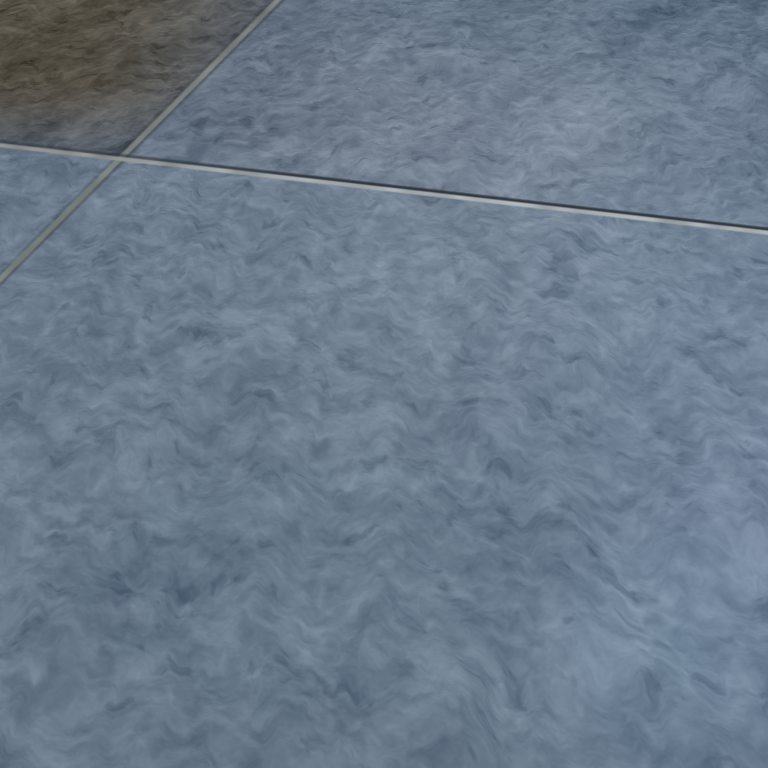
Give the GLSL for this texture, as a WebGL 2 fragment shader.

```glsl
#version 300 es
precision highp float;
// Blue-grey stone floor tiles in perspective, with two pale grout joints crossing at the upper left.
uniform vec2 u_resolution;
out vec4 fragColor;

const vec3 SLATE = vec3(0.430, 0.492, 0.558);
const vec3 BROWN = vec3(0.335, 0.315, 0.275);
const vec3 SHADOW = vec3(0.17, 0.19, 0.21);
const vec3 GROUT = vec3(0.66, 0.68, 0.69);
const vec3 DULL_GROUT = vec3(0.49, 0.50, 0.49);

float hash(vec2 p) {
  vec3 q = fract(vec3(p.xyx) * 0.1031);
  q += dot(q, q.yzx + 33.33);
  return fract((q.x + q.y) * q.z);
}

float noise(vec2 p) {
  vec2 cell = floor(p), f = fract(p);
  f = f * f * (3.0 - 2.0 * f);
  return mix(mix(hash(cell), hash(cell + vec2(1, 0)), f.x),
             mix(hash(cell + vec2(0, 1)), hash(cell + 1.0), f.x), f.y);
}

// Layered noise centred on zero
float fbm(vec2 p) {
  float sum = 0.0, amp = 0.5;
  for (int i = 0; i < 4; i++) {
    sum += amp * (noise(p) - 0.5);
    p = mat2(0.96, 0.28, -0.28, 0.96) * p * 2.03 + 17.3;
    amp *= 0.55;
  }
  return sum;
}

vec2 rotate(vec2 p, float angle) {
  float c = cos(angle), s = sin(angle);
  return vec2(c * p.x + s * p.y, c * p.y - s * p.x);
}

// Signed distance to the line through a and b, positive on its left side
float lineDistance(vec2 p, vec2 a, vec2 b) {
  vec2 dir = normalize(b - a);
  return dir.x * (p.y - a.y) - dir.y * (p.x - a.x);
}

float band(float d, float halfWidth, float blur) {
  return 1.0 - smoothstep(halfWidth - blur, halfWidth + blur, abs(d));
}

float glow(vec2 p, vec2 centre, vec2 radius) {
  vec2 q = (p - centre) / radius;
  return exp(-dot(q, q));
}

// Stone relief: broad clouds, wisps, mottling and short streaks
float stone(vec2 uv, float backTile) {
  float depth = 1.8 - uv.y;
  vec2 ground = vec2((uv.x - 0.5) / depth, 1.0 / depth) + backTile * 7.0;
  vec2 warp = vec2(fbm(ground * 19.0), fbm(ground * 19.0 + 41.0)) * 0.035;
  vec2 tilted = rotate(ground + warp, mix(-0.12, 0.10, backTile));
  float clouds = fbm(rotate(ground, 0.4) * vec2(5.0, 12.0));
  float wisps = fbm(rotate(ground + warp, 0.55) * vec2(7.0, 38.0) + 9.0);
  float mottle = fbm(tilted * vec2(32.0, 66.0));
  float streaks = fbm(tilted * vec2(68.0, 175.0) + 23.0);
  float pits = smoothstep(0.12, 0.32, fbm(tilted * vec2(40.0, 95.0) + 71.0));
  return 0.075 * clouds + mix(0.035, 0.10, backTile) * wisps
       + 0.10 * mottle + 0.15 * streaks - 0.06 * pits;
}

// Soft light across the floor
vec3 floorColor(vec2 uv, float backTile, float leftTile) {
  vec3 col = SLATE;
  col += 0.022 * glow(uv, vec2(0.42, 0.62), vec2(0.45, 0.16));
  col += vec3(0.012, 0.016, 0.034) * glow(uv, vec2(1.0, 0.35), vec2(0.28, 0.45));
  col += vec3(0.010, 0.022, 0.022) * glow(uv, vec2(0.88, 0.14), vec2(0.18, 0.16));
  col -= vec3(0.034, 0.030, 0.028) * glow(uv, vec2(0.42, 0.24), vec2(0.38, 0.20));
  col -= 0.045 * glow(uv, vec2(0.25, -0.04), vec2(0.55, 0.12));
  col -= 0.035 * glow(uv, vec2(0.05, 0.68), vec2(0.20, 0.14));
  col += backTile * vec3(0.030, 0.018, 0.014) * glow(uv, vec2(0.55, 0.83), vec2(0.30, 0.12));
  col -= backTile * vec3(0.045, 0.055, 0.062) * glow(uv, vec2(0.30, 0.93), vec2(0.20, 0.15));
  col -= backTile * vec3(0.055, 0.050, 0.045) * glow(uv, vec2(1.0, 1.03), vec2(0.30, 0.11));
  // Warm, dim corner fading into blue by the joints
  float warm = smoothstep(0.34, 0.04, uv.x - 0.45 * (uv.y - 0.82)) * smoothstep(0.79, 0.90, uv.y);
  vec3 corner = mix(vec3(0.345, 0.375, 0.415), BROWN, warm);
  return mix(col, corner, backTile * leftTile);
}

void main() {
  vec2 uv = gl_FragCoord.xy / u_resolution;
  float soft = max(0.0013, 0.7 / u_resolution.y);
  float across = lineDistance(uv, vec2(0.0, 0.811), vec2(1.0, 0.697));
  float diagonal = lineDistance(uv, vec2(0.0, 0.636), vec2(0.362, 1.0));
  float backTile = smoothstep(-soft, soft, across);
  float leftTile = smoothstep(-soft, soft, diagonal);

  vec3 col = floorColor(uv, backTile, leftTile);
  col += stone(uv, backTile) * vec3(1.0, 1.0, 0.97);
  col += 0.010 * (noise(uv * vec2(150.0, 260.0)) - 0.5);

  // Diagonal joint with shaded edges
  float grime = 0.9 + 0.2 * noise(uv * 45.0);
  col = mix(col, SHADOW, 0.38 * band(diagonal + 0.0045, 0.0022, 0.0022));
  col = mix(col, SHADOW, 0.25 * band(diagonal - 0.0050, 0.0020, 0.0020));
  col = mix(col, DULL_GROUT * grime, 0.88 * band(diagonal, 0.0032, 0.0018));

  // Long joint: dark tile edge above, bright grout below
  float toRight = smoothstep(0.05, 0.45, uv.x);
  col = mix(col, SHADOW, mix(0.45, 0.90, toRight) * band(across - 0.0042, 0.0024, 0.0018));
  vec3 bright = mix(DULL_GROUT * 1.12, GROUT, toRight);
  col = mix(col, bright * grime, 0.92 * band(across, 0.0027, 0.0016));

  fragColor = vec4(clamp(col, 0.0, 1.0), 1.0);
}
```
